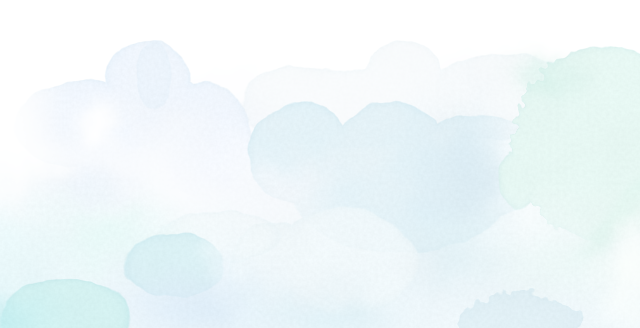
Give the GLSL for this background, as a WebGL 1 fragment shader.

```glsl
precision highp float;
uniform vec2 u_resolution;

vec2 gradient(vec2 cell) {
  float h = fract(sin(dot(cell, vec2(127.1, 311.7))) * 43758.5);
  return vec2(cos(h * 6.2832), sin(h * 6.2832));
}

float noise(vec2 p) {
  vec2 i = floor(p), f = fract(p);
  vec2 s = f * f * f * (f * (f * 6.0 - 15.0) + 10.0);
  float a = dot(gradient(i), f);
  float b = dot(gradient(i + vec2(1, 0)), f - vec2(1, 0));
  float c = dot(gradient(i + vec2(0, 1)), f - vec2(0, 1));
  float d = dot(gradient(i + vec2(1, 1)), f - vec2(1, 1));
  return mix(mix(a, b, s.x), mix(c, d, s.x), s.y);
}

float fbm(vec2 p) {
  float sum = 0.0, amp = 0.6;
  for (int i = 0; i < 4; i++) {
    sum += amp * noise(p);
    p = p * 2.03 + 7.3;
    amp *= 0.5;
  }
  return sum;
}

// Approximate signed distance to an ellipse
float ellipse(vec2 p, vec2 center, vec2 radius) {
  return (length((p - center) / radius) - 1.0) * min(radius.x, radius.y);
}

// Soft pool of pigment
vec3 glow(vec3 col, vec2 p, vec2 center, vec2 radius, vec3 tint, float amount) {
  vec2 q = (p - center) / radius;
  return mix(col, tint, amount * exp(-dot(q, q)));
}

// Flat wash with pigment gathered along its rim
vec3 wash(vec3 col, float d, vec3 tint, float amount, float rim) {
  float aa = max(0.003, 0.8 / u_resolution.y);
  float cover = 1.0 - smoothstep(-aa, aa, d);
  col = mix(col, tint, cover * amount);
  float edge = cover * amount * exp(min(d, 0.0) * 130.0);
  return col * (1.0 - rim * edge * vec3(1.0, 0.5, 0.35));
}

void main() {
  vec2 uv = gl_FragCoord.xy / u_resolution.y;
  float cloud = fbm(uv * 5.0 + 3.0);
  vec2 p = uv + 0.022 * vec2(fbm(uv * 9.0), fbm(uv * 9.0 + 31.0));
  vec2 soft = uv + 0.1 * vec2(cloud, fbm(uv * 6.0 + 17.0));

  // Paper and the pale lower haze
  vec3 col = mix(vec3(0.94, 0.97, 0.985), vec3(1.0), smoothstep(0.15, 0.52, soft.y));

  // Faint upper clouds
  float d = ellipse(p, vec2(0.9, 0.7), vec2(0.155, 0.1));
  d = min(d, ellipse(p, vec2(1.07, 0.67), vec2(0.33, 0.12)));
  d = min(d, ellipse(p, vec2(1.23, 0.745), vec2(0.122, 0.128)));
  d = min(d, ellipse(p, vec2(1.56, 0.7), vec2(0.28, 0.13)));
  col = wash(col, d, vec3(0.972, 0.982, 0.988), 0.9, 0.025);

  // Lavender cloud on the left
  d = ellipse(p, vec2(0.45, 0.745), vec2(0.13, 0.13));
  d = min(d, ellipse(p, vec2(0.62, 0.575), vec2(0.15, 0.175)));
  d = min(d, ellipse(p, vec2(0.25, 0.62), vec2(0.21, 0.135)));
  d = min(d, ellipse(p, vec2(0.46, 0.6), vec2(0.22, 0.18)));
  float fade = smoothstep(0.4, 0.68, soft.y) * smoothstep(0.0, 0.25, uv.x);
  col = wash(col, d, vec3(0.935, 0.96, 0.99), fade * (0.9 + 0.5 * cloud), 0.045);
  d = ellipse(p, vec2(0.47, 0.77), vec2(0.055, 0.1));
  col = wash(col, d, vec3(0.91, 0.95, 0.985), 0.5, 0.03);
  col = glow(col, soft, vec2(0.7, 0.52), vec2(0.16, 0.15), vec3(0.95, 0.965, 0.99), 0.7);
  col = glow(col, soft, vec2(0.31, 0.62), vec2(0.07, 0.065), vec3(1.0), 0.95);
  col = glow(col, soft, vec2(0.27, 0.42), vec2(0.16, 0.08), vec3(0.93, 0.955, 0.985), 0.8);

  // Blue band through the middle
  d = ellipse(p, vec2(0.92, 0.53), vec2(0.165, 0.155));
  d = min(d, ellipse(p, vec2(1.19, 0.515), vec2(0.18, 0.175)));
  d = min(d, ellipse(p, vec2(1.45, 0.49), vec2(0.21, 0.16)));
  d = min(d, ellipse(p, vec2(1.22, 0.43), vec2(0.34, 0.2)));
  fade = smoothstep(0.22, 0.52, soft.y + 0.35 * smoothstep(0.85, 1.2, uv.x));
  fade *= 1.0 - 0.85 * smoothstep(1.4, 1.65, soft.x);
  col = wash(col, d, vec3(0.885, 0.945, 0.967), fade * (0.9 + 0.4 * cloud), 0.05);
  col = glow(col, soft, vec2(1.42, 0.44), vec2(0.13, 0.2), vec3(0.85, 0.918, 0.95), 0.75);
  col = glow(col, soft, vec2(1.36, 0.22), vec2(0.15, 0.1), vec3(0.875, 0.94, 0.96), 0.65);
  col = glow(col, soft, vec2(0.87, 0.42), vec2(0.14, 0.09), vec3(0.955, 0.97, 0.985), 0.7);

  // Green wash on the right with a ragged edge
  float ragged = 0.05 * fbm(uv * 13.0) + 0.03 * noise(uv * 45.0);
  d = ellipse(p, vec2(1.84, 0.56), vec2(0.28, 0.295)) + ragged * smoothstep(0.1, 0.3, 1.9 - uv.x);
  d = min(d, ellipse(p, vec2(1.58, 0.45), vec2(0.065, 0.09)));
  fade = smoothstep(0.1, 0.45, soft.y);
  col = wash(col, d, vec3(0.9, 0.968, 0.95), fade * 0.95, 0.055);
  col = glow(col, soft, vec2(1.66, 0.77), vec2(0.1, 0.05), vec3(0.83, 0.94, 0.91), 0.55);
  col = glow(col, soft, vec2(1.74, 0.2), vec2(0.24, 0.14), vec3(0.92, 0.97, 0.96), 0.7);
  float streak = (soft.y - 0.27 - 0.75 * (soft.x - 1.8)) / 0.055;
  col = mix(col, vec3(0.86, 0.955, 0.925), 0.6 * exp(-streak * streak) * smoothstep(1.7, 1.85, uv.x));
  col = glow(col, soft, vec2(1.93, 0.17), vec2(0.09, 0.14), vec3(0.985, 0.998, 0.99), 0.85);

  // Pale cloud over the lower middle
  d = ellipse(p, vec2(1.05, 0.2), vec2(0.22, 0.165));
  d = min(d, ellipse(p, vec2(0.84, 0.18), vec2(0.14, 0.145)));
  col = wash(col, d, vec3(0.945, 0.973, 0.982), 0.85, 0.025);
  d = ellipse(p, vec2(0.67, 0.28), vec2(0.19, 0.075));
  col = wash(col, d, vec3(0.95, 0.975, 0.982), 0.5, 0.045);

  // Mint and aqua pools in the lower left
  col = glow(col, soft, vec2(0.34, 0.27), vec2(0.2, 0.1), vec3(0.895, 0.97, 0.96), 0.8);
  col = glow(col, soft, vec2(0.02, 0.22), vec2(0.2, 0.16), vec3(0.91, 0.975, 0.98), 0.7);
  d = ellipse(p, vec2(0.53, 0.19), vec2(0.155, 0.095));
  fade = 1.0 - 0.7 * smoothstep(0.58, 0.72, soft.x);
  col = wash(col, d, vec3(0.845, 0.94, 0.955), fade * 0.85, 0.06);
  col = glow(col, soft, vec2(0.6, 0.06), vec2(0.22, 0.1), vec3(0.87, 0.93, 0.975), 0.85);
  d = ellipse(p, vec2(0.2, 0.03), vec2(0.2, 0.125));
  col = wash(col, d, vec3(0.82, 0.945, 0.94), 0.85, 0.07);
  col = glow(col, soft, vec2(0.0, 0.0), vec2(0.16, 0.1), vec3(0.76, 0.93, 0.94), 0.8);

  // Blue pools along the bottom
  col = glow(col, soft, vec2(1.0, 0.03), vec2(0.2, 0.08), vec3(0.875, 0.945, 0.968), 0.8);
  d = ellipse(p, vec2(1.59, 0.01), vec2(0.18, 0.095)) + 0.5 * ragged;
  col = wash(col, d, vec3(0.865, 0.93, 0.955), 0.75, 0.03);

  // Pigment mottling and paper grain
  float pigment = smoothstep(0.0, 0.06, 1.0 - col.r);
  col += pigment * (0.016 * cloud + 0.014 * noise(uv * 85.0) + 0.01 * noise(uv * 190.0));
  gl_FragColor = vec4(clamp(col, 0.0, 1.0), 1.0);
}
```
